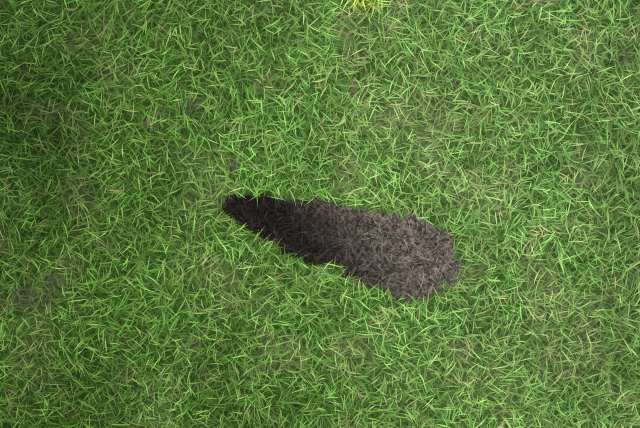
Write a WebGL 2 fragment shader that draws this texture.

```glsl
#version 300 es
precision highp float;
// Lawn of layered grass blades around a tapered, bare patch of dark soil.

uniform vec2 u_resolution;
out vec4 fragColor;

vec3 hash3(vec2 p) {
  vec3 q = fract(vec3(p.xyx) * vec3(0.1031, 0.1030, 0.0973));
  q += dot(q, q.yxz + 33.33);
  return fract((q.xxy + q.yzz) * q.zyx);
}

float noise(vec2 p) {
  vec2 i = floor(p), f = fract(p);
  f = f * f * (3.0 - 2.0 * f);
  return mix(mix(hash3(i).x, hash3(i + vec2(1, 0)).x, f.x),
             mix(hash3(i + vec2(0, 1)).x, hash3(i + vec2(1, 1)).x, f.x), f.y);
}

float fbm(vec2 p) {
  float sum = 0.0, amp = 0.5;
  for (int i = 0; i < 4; i++) {
    sum += amp * noise(p);
    p = p * 2.03 + 17.1;
    amp *= 0.5;
  }
  return sum / 0.9375;
}

// Signed distance to the bare patch: a capsule widening to the right.
float bareDistance(vec2 p) {
  vec2 tip = vec2(0.54, 0.519), axis = vec2(0.432, -0.126);
  float t = clamp(dot(p - tip, axis) / dot(axis, axis), 0.0, 1.0);
  float radius = mix(0.022, 0.099, pow(t, 0.7));
  float ragged = noise(p * 24.0) + noise(p * 65.0) - 1.0;
  return length(p - tip - t * axis) - radius + mix(0.014, 0.026, t) * ragged;
}

float spot(vec2 p, vec2 center, vec2 size) {
  vec2 d = (p - center) / size;
  return exp(-dot(d, d));
}

void main() {
  vec2 p = gl_FragCoord.xy / u_resolution.y;
  float pixel = 1.0 / u_resolution.y;

  // Broad light, dry areas and small worn spots
  float light = 0.93 + 0.25 * smoothstep(0.0, 1.0, p.x) + 0.30 * (fbm(p * 8.0 + 3.0) - 0.5);
  light -= 0.20 * spot(p, vec2(0.04, 0.70), vec2(0.20, 0.26));
  light -= 0.12 * spot(p, vec2(0.72, 0.06), vec2(0.35, 0.12));
  light -= 0.10 * spot(p, vec2(0.0, 0.0), vec2(0.40, 0.25));
  light -= 0.08 * smoothstep(1.25, 1.5, p.x);
  float haze = smoothstep(0.2, 1.3, p.x) * 0.48 + 0.15 * p.y;
  float dry = smoothstep(0.50, 0.75, fbm(p * 11.0 + 41.0)) * 0.5;
  dry += 0.30 * spot(p, vec2(0.95, 0.72), vec2(0.15, 0.12));
  dry += 0.25 * spot(p, vec2(1.15, 0.13), vec2(0.15, 0.10));
  float worn = spot(p, vec2(0.06, 0.31), vec2(0.035, 0.025))
             + spot(p, vec2(0.125, 0.345), vec2(0.025, 0.015))
             + spot(p, vec2(0.45, 0.75), vec2(0.014, 0.018))
             + spot(p, vec2(0.547, 0.615), vec2(0.012, 0.014))
             + 0.8 * spot(p, vec2(1.46, 0.865), vec2(0.022, 0.020))
             + spot(p, vec2(1.26, 0.615), vec2(0.012, 0.009));
  float yellow = spot(p, vec2(0.85, 0.995), vec2(0.035, 0.018));

  // Turf floor and soil: black on the left, grey brown on the right
  float pale = smoothstep(0.68, 0.95, p.x + 0.7 * (p.y - 0.42));
  float grain = noise(p * 170.0) * 0.5 + noise(p * 330.0) * 0.5;
  vec3 turf = mix(vec3(0.20, 0.31, 0.12), vec3(0.31, 0.34, 0.24), dry + 0.4 * haze);
  turf *= light * (0.6 + 0.8 * grain);
  vec3 soil = mix(vec3(0.13, 0.115, 0.11), vec3(0.38, 0.35, 0.32), pale);
  soil *= 0.35 + 1.3 * grain;
  float edge = bareDistance(p);
  vec3 color = mix(soil, turf, smoothstep(-0.006, 0.008, edge));

  // Blades scattered on jittered grids, the upper layers brighter
  const float CELL = 0.029;
  for (int layer = 0; layer < 11; layer++) {
    float height = float(layer) / 10.0;
    vec2 shift = hash3(vec2(float(layer) * 7.0 + 2.0, 5.0)).xy * 9.0;
    vec2 home = floor(p / CELL + shift);
    for (int k = 0; k < 9; k++) {
      vec2 id = home + vec2(k % 3 - 1, k / 3 - 1);
      vec3 h = hash3(id + float(layer) * 37.0);
      vec3 g = hash3(id + float(layer) * 53.0 + 211.0);
      vec2 center = (id + h.xy - shift) * CELL;
      float angle = h.z * 6.2832;
      vec2 dir = vec2(cos(angle), sin(angle)), d = p - center;
      float halfLength = mix(0.011, 0.027, g.x);
      float along = dot(d, dir) / halfLength;
      float across = dot(d, vec2(-dir.y, dir.x));
      across += (g.y - 0.5) * 0.007 * along * along;
      float width = 0.0017 * (1.0 - along * along);
      float cover = clamp((width - abs(across)) / pixel + 0.4, 0.0, 1.0);
      cover *= step(abs(along), 1.0);
      if (cover <= 0.0) continue;

      vec3 blade = mix(vec3(0.24, 0.41, 0.11), vec3(0.50, 0.69, 0.33), g.z);
      blade = mix(blade, vec3(0.44, 0.56, 0.36), haze * 0.8);
      blade = mix(blade, vec3(0.53, 0.51, 0.36), step(0.87, g.y) * 0.75 + dry * 0.4);
      blade = mix(blade, vec3(0.72, 0.80, 0.20), clamp(yellow, 0.0, 1.0) * 0.8);
      float sheen = fract(g.x * 17.0 + h.x * 5.0);
      blade *= light * (0.80 + 0.30 * height) * (0.72 + 0.60 * sheen);

      // Blades rooted in the bare patch become sparse dead fibres
      if (bareDistance(center) < 0.0) {
        blade = mix(vec3(0.20, 0.185, 0.17), vec3(0.50, 0.46, 0.42), pale);
        blade *= 0.4 + 1.0 * g.z;
        cover *= step(g.x, 0.55) * 0.75;
      }
      color = mix(color, blade, cover * 0.95);
    }
  }

  color = mix(color, vec3(0.26, 0.25, 0.23) * (0.5 + grain), clamp(worn, 0.0, 1.0) * 0.6);
  fragColor = vec4(clamp(color, 0.0, 1.0), 1.0);
}
```
